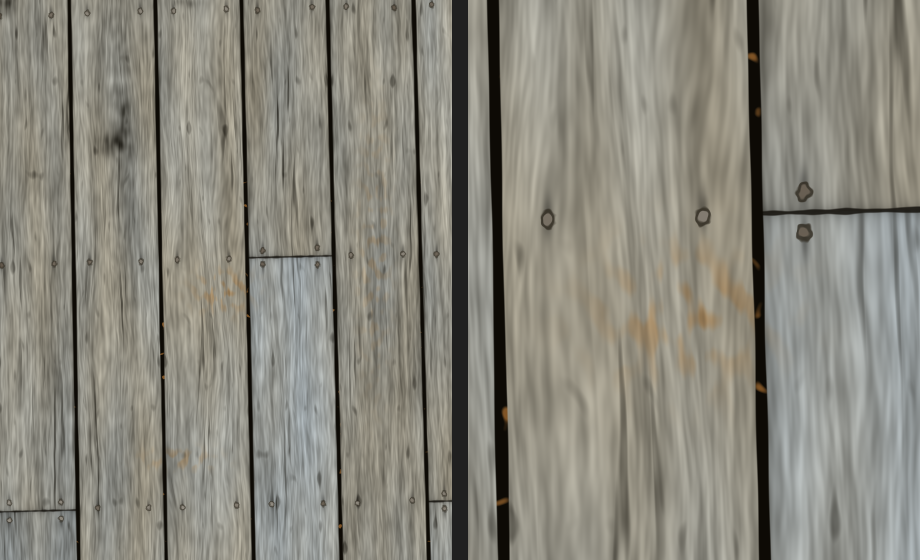
Left: the whole. Right: its middle third, enlarged.
Give the GLSL for this texture, as a Shadertoy shader.

```glsl
float hash(vec2 p) {
    return fract(sin(dot(p, vec2(127.1, 311.7))) * 43758.55);
}

float corner(vec2 cell, vec2 offset) {
    float angle = 6.2832 * hash(cell);
    return dot(vec2(cos(angle), sin(angle)), offset);
}

// Gradient noise, roughly -0.7 to 0.7
float noise(vec2 p) {
    vec2 i = floor(p), f = p - i;
    vec2 u = f * f * f * (f * (f * 6.0 - 15.0) + 10.0);
    vec2 e = vec2(1, 0);
    return mix(mix(corner(i, f), corner(i + e.xy, f - e.xy), u.x),
               mix(corner(i + e.yx, f - e.yx), corner(i + 1.0, f - 1.0), u.x), u.y);
}

float blot(vec2 p, vec2 center, vec2 size) {
    vec2 d = (p - center) / size;
    return exp(-dot(d, d));
}

void mainImage(out vec4 fragColor, in vec2 fragCoord) {
    vec2 p = fragCoord / iResolution.y;
    float px = 1.0 / iResolution.y;

    // Slightly leaning boards
    float pitch = 0.1563 - 0.0026 * p.y;
    float across = (p.x - 0.1406 + 0.0169 * p.y) / pitch + 1.0;
    float id = floor(across);
    float f = across - id;

    // Nail rows, and butt joints on every few boards
    float row = (p.y - 0.529 - 0.024 * p.x) / 0.443;
    float nearRow = round(row);
    float jointRow = (mod(id, 5.0) - 3.0) / 3.0;
    float jointed = step(abs(jointRow - round(jointRow)), 0.1);
    float lower = jointed * step(row, jointRow);

    // Wavy grain, stretched along each plank
    vec2 g = vec2(f * pitch + 3.7 * id + 23.0 * lower, p.y);
    float wave = 0.006 + 0.012 * blot(vec2(id, 0), vec2(1.8, 0), vec2(0.9, 1));
    vec2 q = g + vec2(wave * noise(g * vec2(18, 4)) + 0.002 * noise(g * vec2(50, 15)), 0);
    float broad = noise(q * vec2(28, 1.8) + 5.0);
    float streaks = noise(q * vec2(100, 4.0));
    float fine = noise(q * vec2(180, 11) + 31.0);
    float fibre = noise(q * vec2(320, 38) + 77.0);
    float mottle = noise(g * vec2(35, 22) + 9.0);
    float tone = 0.71 + 0.05 * cos((id - 1.6) * 1.6) + 0.11 * lower * step(2.5, id) * step(id, 3.5);
    tone += 0.20 * broad + 0.25 * streaks + 0.28 * fine + 0.20 * fibre + 0.08 * mottle;

    // Weathered cracks and small dark flecks
    float worn = smoothstep(-0.1, 0.4, noise(g * vec2(20, 3) + 13.0));
    float crack = smoothstep(0.18, 0.42, noise(q * vec2(150, 7) + 51.0));
    tone -= 0.42 * crack * worn;
    tone -= 0.35 * smoothstep(0.38, 0.6, noise(q * vec2(75, 24) + 90.0));

    // Dark heartwood streak and stains
    float ragged = 0.75 + 0.9 * streaks + 0.8 * noise(p * vec2(70, 45));
    float second = step(0.5, id) * step(id, 1.5);
    float heart = second * exp(-pow((f - 0.57) / 0.17, 2.0)) * (0.3 + 0.7 * smoothstep(0.3, 0.8, p.y));
    tone -= 0.27 * heart * max(ragged, 0.0);
    float stain = blot(p, vec2(0.202, 0.742), vec2(0.029, 0.018))
        + 0.6 * second * blot(p, vec2(0.222, 0.785), vec2(0.009, 0.04))
        + 1.1 * blot(p, vec2(0.005, 0.995), vec2(0.025, 0.022))
        + 0.6 * blot(p, vec2(0.33, 0.995), vec2(0.03, 0.009));
    tone -= 0.65 * stain * max(ragged, 0.0);

    // Worn plank edges
    float gapDist = min(f, 1.0 - f) * pitch;
    tone -= 0.14 * exp(-max(gapDist - 0.0035, 0.0) / 0.004);
    vec3 color = mix(vec3(0.22, 0.21, 0.18), vec3(0.72, 0.71, 0.66), clamp(tone, -0.25, 1.08));

    // Warm, rusty and bleached tints
    float warmth = noise(g * vec2(18, 3) + 41.0) - 0.8 * lower;
    color *= 1.0 + vec3(0.05, 0.0, -0.08) * warmth;
    float rust = blot(p, vec2(0.40, 0.48), vec2(0.045, 0.035))
        + 0.7 * blot(p, vec2(0.32, 0.18), vec2(0.06, 0.02))
        + 0.5 * blot(p, vec2(0.67, 0.55), vec2(0.025, 0.2));
    rust *= smoothstep(-0.05, 0.35, noise(p * vec2(65, 50)) + 0.3 * fine);
    color = mix(color, color * vec3(1.03, 0.86, 0.66), min(rust, 1.0));

    // Two nails per row, doubled on both sides of a joint
    float side = step(0.5, f);
    float jitter = hash(vec2(id + 9.0 * side, nearRow)) - 0.5;
    float atJoint = jointed * step(abs(nearRow - jointRow), 0.1);
    float along = (row - nearRow) * 0.443;
    along = mix(along, abs(along) - 0.014, atJoint) - 0.006 * jitter;
    vec2 nail = vec2((f - mix(0.2, 0.8, side) - 0.06 * jitter) * pitch, along);
    float head = length(nail * vec2(1.0, 0.85)) + 0.002 * noise(p * 220.0);
    color *= 1.0 - 0.35 * blot(nail, vec2(0, 0.003), vec2(0.003, 0.013));
    color = mix(color, vec3(0.20, 0.18, 0.14), 0.85 * (1.0 - smoothstep(0.0048 - px, 0.0048 + px, head)));
    vec3 metal = mix(vec3(0.38, 0.34, 0.29), vec3(0.58, 0.56, 0.52), hash(vec2(id, side + 3.0 * nearRow)));
    color = mix(color, metal, 1.0 - smoothstep(0.003 - px, 0.003 + px, head));

    // Butt joints
    float jointDist = abs(row - jointRow) * 0.443 + 0.0012 * noise(p * vec2(90, 5));
    float seam = jointed * (1.0 - smoothstep(0.0014 - px, 0.0014 + px, jointDist));
    color *= 1.0 - 0.25 * jointed * exp(-jointDist / 0.004);
    color = mix(color, vec3(0.10, 0.09, 0.07), 0.9 * seam);

    // Open gaps with a little caught leaf litter
    float halfGap = 0.0034 + 0.0012 * noise(vec2(p.y * 14.0, floor(across + 0.5) * 5.3));
    float gap = 1.0 - smoothstep(halfGap - px, halfGap + px, gapDist);
    float litter = smoothstep(0.42, 0.55, noise(p * vec2(60, 75) + 19.0)) * step(p.y, 0.7);
    color = mix(color, mix(vec3(0.05, 0.04, 0.02), vec3(0.50, 0.33, 0.15), litter), gap);

    fragColor = vec4(color, 1.0);
}
```
